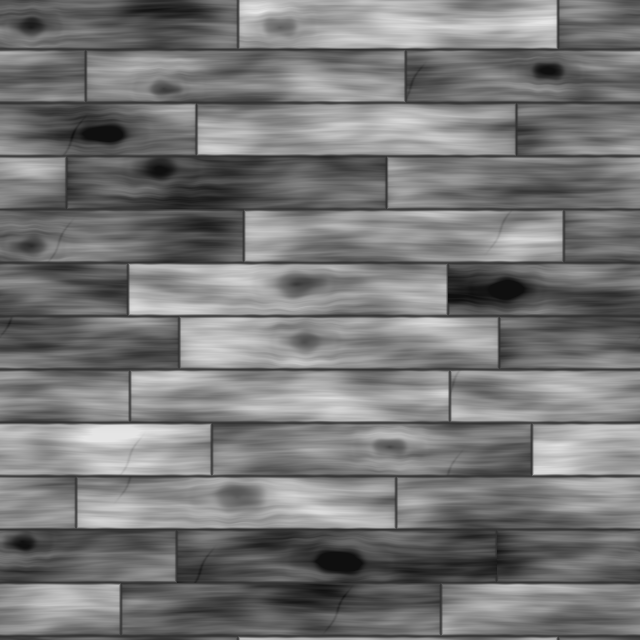
Write a WebGL 2 fragment shader that draws this texture.

```glsl
#version 300 es
precision highp float;

#define ROWS 12.0
#define PLANKS_PER_ROW 2.0
#define ROW_SHIFT 0.006
#define SEAM_FADE 0.0042
#define SEAM_TONE 0.19
#define CLOUD_DEPTH 0.33
#define STREAK_DEPTH 0.13
#define FIBRE_DEPTH 0.035
#define KNOT_CHANCE 0.6
#define KNOT_DEPTH 0.30
#define SCRATCH_DEPTH 0.07

uniform vec2 u_resolution;
out vec4 fragColor;

// Per row, bottom up: joint position, tone of first plank, tone of second plank
const vec3 ROW_STYLE[12] = vec3[12](
  vec3(0.189, 0.33, 0.55), vec3(0.276, 0.26, 0.36),
  vec3(0.119, 0.60, 0.46), vec3(0.331, 0.53, 0.73),
  vec3(0.203, 0.57, 0.51), vec3(0.280, 0.63, 0.42),
  vec3(0.200, 0.60, 0.34), vec3(0.381, 0.60, 0.38),
  vec3(0.104, 0.32, 0.51), vec3(0.307, 0.57, 0.46),
  vec3(0.134, 0.47, 0.40), vec3(0.372, 0.67, 0.35));

float hash(float n) {
  return fract(sin(n * 127.1 + 3.7) * 43758.5);
}

// Warped sines, rotated and doubled in frequency at each layer
float layeredSines(vec2 p, float seed, int layers) {
  float sum = 0.0, amplitude = 0.5;
  for (int i = 0; i < layers; i++) {
    vec2 warped = p + 1.2 * sin(p.yx * 0.8 + seed * vec2(1.0, 1.7) + float(i));
    sum += amplitude * sin(warped.x + seed) * cos(warped.y - seed * 0.6);
    p = mat2(1.6, 1.2, -1.2, 1.6) * p;
    amplitude *= 0.5;
  }
  return sum;
}

// Wood tone at p, measured in plank heights
float woodTone(vec2 p, float plankLength, float id, float baseTone) {
  float seed = 60.0 * hash(id);

  // One knot cell per plank; the grain bends around it
  vec2 knotCenter = vec2(plankLength * mix(0.1, 0.9, hash(id + 31.0)),
                         mix(0.25, 0.8, hash(id + 57.0)));
  float knotSize = mix(0.18, 0.30, hash(id + 83.0));
  float hasKnot = step(hash(id + 11.0), KNOT_CHANCE);
  vec2 offset = p - knotCenter;
  float radius = length(offset * vec2(0.8, 1.5)) / knotSize;
  radius *= 1.0 + 0.1 * sin(3.0 * offset.x / knotSize + seed);
  float halo = hasKnot * exp(-radius * radius * 0.22);
  vec2 grain = p;
  grain.y -= offset.y * 0.6 * halo;
  grain.y += 0.03 * sin(grain.x * 1.3 + seed);

  // Broad clouds, long streaks and fine fibres
  float tone = baseTone;
  tone += CLOUD_DEPTH * layeredSines(grain * vec2(0.9, 2.8), seed, 3);
  float streaks = layeredSines(grain * vec2(0.9, 15.0), seed + 9.0, 3);
  tone += STREAK_DEPTH * streaks;
  tone += FIBRE_DEPTH * layeredSines(grain * vec2(3.0, 36.0), seed + 21.0, 2);

  // Knot core, growth rings and the stain trailing along the grain
  tone -= hasKnot * KNOT_DEPTH * exp(-radius * radius * 0.8);
  tone += 0.025 * halo * sin(radius * 5.0 + streaks);
  tone -= hasKnot * 0.12 * exp(-offset.x * offset.x * 0.9 - offset.y * offset.y * 10.0);

  // A faint slanted scratch on some planks
  vec2 start = vec2(plankLength * hash(id + 101.0), hash(id + 131.0));
  vec2 s = p - start;
  float across = s.x - 0.55 * s.y + 0.03 * sin(s.y * 9.0);
  float scratch = exp(-across * across * 1200.0) * smoothstep(0.55, 0.2, abs(s.y));
  return tone - SCRATCH_DEPTH * step(0.5, hash(id + 151.0)) * scratch;
}

void main() {
  vec2 uv = gl_FragCoord.xy / u_resolution;

  // Plank layout, wrapping in both directions
  float rowCoord = (uv.y - ROW_SHIFT) * ROWS;
  float row = mod(floor(rowCoord), ROWS);
  vec3 style = ROW_STYLE[int(row)];
  float plankCoord = (uv.x - style.x) * PLANKS_PER_ROW;
  float plank = mod(floor(plankCoord), PLANKS_PER_ROW);
  vec2 cell = fract(vec2(plankCoord, rowCoord));
  float plankLength = ROWS / PLANKS_PER_ROW;

  float id = row * PLANKS_PER_ROW + plank + 1.0;
  float baseTone = plank < 0.5 ? style.y : style.z;
  float tone = woodTone(cell * vec2(plankLength, 1.0), plankLength, id, baseTone);
  tone = clamp(tone, 0.06, 0.90);

  // Soft dark seams with slightly worn edges
  vec2 edge = min(cell, 1.0 - cell) / vec2(PLANKS_PER_ROW, ROWS);
  float wear = 0.0003 * sin(uv.x * 94.25 + 2.0 * sin(uv.x * 31.42 + row));
  float seamDistance = min(edge.x + 0.0003, edge.y + wear);
  float fade = max(SEAM_FADE, 1.5 / u_resolution.y);
  float seam = 1.0 - smoothstep(0.0, fade, seamDistance);
  tone *= 1.0 - 0.1 * exp(-seamDistance * 200.0);
  tone = mix(tone, min(tone, SEAM_TONE), seam * 0.88);

  fragColor = vec4(vec3(tone), 1.0);
}
```
